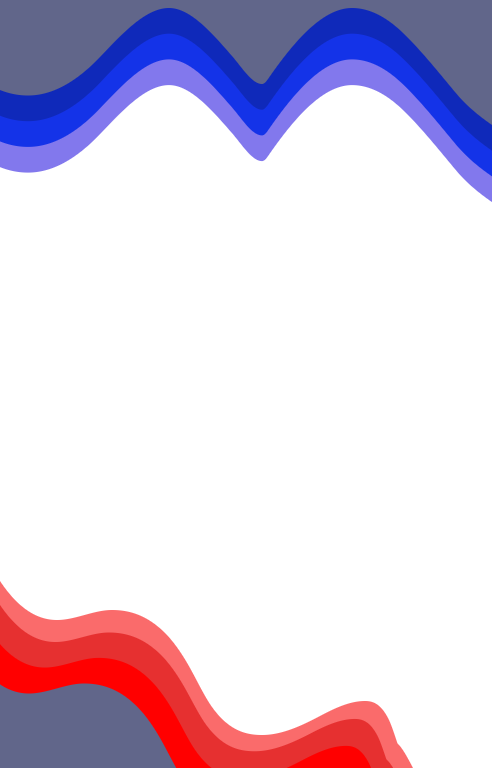
Reproduce this background procedurally as a Shadertoy shader.

```glsl
// Wavy layered paper bands: blue waves hang from the top edge and red waves
// rise from the lower left, around an open white field. Each family is one
// cubic Hermite profile, repeated with offsets and small scale changes.

// Layout grid; depth is measured downward from the top edge.
const vec2 GRID = vec2(492.0, 768.0);

const vec3 WHITE = vec3(1.0);
const vec3 SLATE = vec3(0.38, 0.40, 0.54);
const vec3 TOP_COLORS[4] = vec3[4](
    vec3(0.51, 0.47, 0.93), vec3(0.08, 0.20, 0.91),
    vec3(0.06, 0.16, 0.73), SLATE);
const vec3 LOW_COLORS[4] = vec3[4](
    vec3(0.98, 0.42, 0.42), vec3(0.90, 0.19, 0.19),
    vec3(1.0, 0.0, 0.0), SLATE);

const float TOP_BAND = 25.7;  // thickness of one blue band

// Placement of each red layer: x scale, x shift, depth scale, depth shift.
const vec4 LOW_PLACES[4] = vec4[4](
    vec4(1.0, 0.0, 1.0, 0.0), vec4(0.972, 0.0, 0.95, 53.0),
    vec4(0.978, -11.0, 0.967, 68.0), vec4(1.0, -28.0, 1.0, 73.5));

// Profile knots: x, depth, slope.
const int TOP_COUNT = 11;
const vec3 TOP_KNOTS[TOP_COUNT] = vec3[TOP_COUNT](
    vec3(0, 90, 0.4), vec3(28, 95.5, 0), vec3(100, 57, -1.05),
    vec3(169, 8, 0), vec3(232, 56, 1.15), vec3(262, 84, 0),
    vec3(268, 79, -1.45), vec3(352, 8, 0), vec3(402, 32, 0.95),
    vec3(455, 92, 1.2), vec3(492, 125, 0.7));

const int LOW_COUNT = 14;
const vec3 LOW_KNOTS[LOW_COUNT] = vec3[LOW_COUNT](
    vec3(0, 581, 1.5), vec3(57, 620, 0), vec3(112, 610, 0),
    vec3(165, 633, 1.0), vec3(190, 668, 1.8), vec3(212, 707, 1.4),
    vec3(262, 735, 0), vec3(320, 716, -0.53), vec3(365, 701, 0),
    vec3(388, 718, 1.9), vec3(397, 742, 3.0), vec3(399, 745, 1.1),
    vec3(413, 768, 1.9), vec3(430, 802, 2.0));

// Depth and slope of the cubic between two knots.
vec2 hermite(vec3 a, vec3 b, float x) {
    float span = b.x - a.x;
    float t = clamp((x - a.x) / span, 0.0, 1.0);
    float rise = b.y - a.y;
    float m0 = a.z * span;
    float m1 = b.z * span;
    float c2 = 3.0 * rise - 2.0 * m0 - m1;
    float c3 = m0 + m1 - 2.0 * rise;
    return vec2(a.y + t * (m0 + t * (c2 + t * c3)),
                (m0 + t * (2.0 * c2 + 3.0 * t * c3)) / span);
}

vec2 topProfile(float x) {
    vec2 wave = TOP_KNOTS[0].yz;
    for (int i = 0; i < TOP_COUNT - 1; i++)
        if (x >= TOP_KNOTS[i].x)
            wave = hermite(TOP_KNOTS[i], TOP_KNOTS[i + 1], x);
    return wave;
}

vec2 lowProfile(float x) {
    vec2 wave = LOW_KNOTS[0].yz;
    for (int i = 0; i < LOW_COUNT - 1; i++)
        if (x >= LOW_KNOTS[i].x)
            wave = hermite(LOW_KNOTS[i], LOW_KNOTS[i + 1], x);
    return wave;
}

// Smooth coverage from a vertical gap, corrected for the slope of the edge.
float coverage(float gap, float slope, float pixel) {
    return clamp(0.5 + gap / (pixel * sqrt(1.0 + slope * slope)), 0.0, 1.0);
}

void mainImage(out vec4 fragColor, in vec2 fragCoord) {
    vec2 p = fragCoord / iResolution.xy * GRID;
    float depth = GRID.y - p.y;
    float pixel = GRID.y / iResolution.y;
    vec3 color = WHITE;

    // Upper waves, from the lowest band up to the slate corner areas.
    vec2 top = topProfile(p.x);
    for (int i = 0; i < 4; i++) {
        float edge = top.x + TOP_BAND * float(3 - i);
        color = mix(color, TOP_COLORS[i], coverage(edge - depth, top.y, pixel));
    }

    // Lower waves, from the outer band in to the slate mound.
    for (int i = 0; i < 4; i++) {
        vec4 place = LOW_PLACES[i];
        vec2 low = lowProfile((p.x - place.y) / place.x);
        float edge = low.x * place.z + place.w;
        float slope = low.y * place.z / place.x;
        color = mix(color, LOW_COLORS[i], coverage(depth - edge, slope, pixel));
    }

    fragColor = vec4(color, 1.0);
}
```
